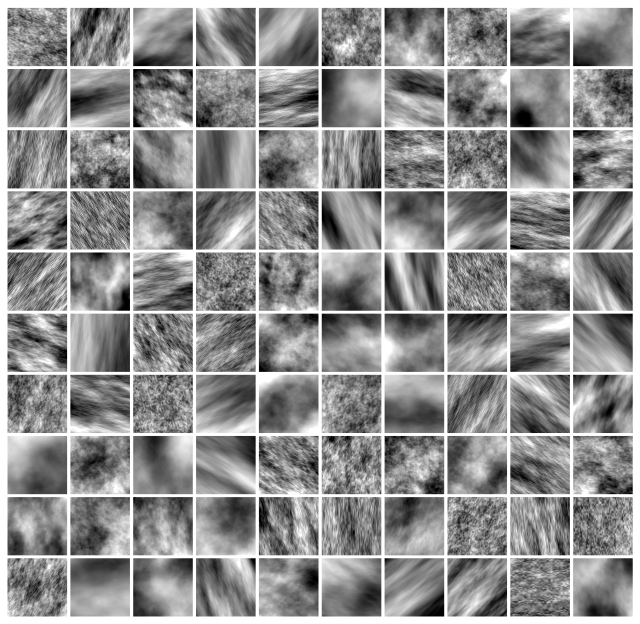
Write a Shadertoy shader that draws this texture.

```glsl
// Ten by ten sheet of grey fractal noise swatches, each with its own grain, streak and angle, on white.

const float COUNT = 10.0;                       // swatches across and down
const vec2 ORIGIN = vec2(0.0092, 0.0097);       // lower left of the grid
const vec2 PITCH = vec2(0.0982, 0.0980);        // swatch plus gap
const vec2 SWATCH = vec2(0.0931, 0.0933);       // swatch size
const vec3 PAPER = vec3(1.0);
const float MID_GREY = 0.5;
const float CONTRAST_SMOOTH = 0.19;             // deviation of cloudy swatches
const float CONTRAST_GRAINY = 0.13;             // deviation of grainy swatches
const float BASE_CELLS = 1.25;                  // coarsest noise cells per swatch
const int OCTAVES = 6;
const int COARSE_OCTAVES = 3;                   // octaves measured for levelling
const float NOISE_VARIANCE = 0.046;             // variance of one unit octave
const float MAX_STRETCH = 6.0;
const float SWAY = 0.8;                         // angle change between octaves
const int PROBES = 4;                           // levelling samples per side
const float TAU = 6.2831853;

// Style of one swatch
struct Grain {
    float gain;
    float stretch;
    float angle;
    uint seed;
};

uint scramble(uint n) {
    n = n * 747796405u + 2891336453u;
    n = ((n >> ((n >> 28u) + 4u)) ^ n) * 277803737u;
    return (n >> 22u) ^ n;
}

float hash(ivec2 cell, uint seed) {
    uint n = scramble(uint(cell.x) + scramble(uint(cell.y) + seed));
    return float(n >> 8u) / 16777216.0;
}

// Smooth value noise centred on zero
float noise(vec2 p, uint seed) {
    ivec2 c = ivec2(floor(p));
    vec2 f = fract(p);
    f = f * f * (3.0 - 2.0 * f);
    float low = mix(hash(c, seed), hash(c + ivec2(1, 0), seed), f.x);
    float high = mix(hash(c + ivec2(0, 1), seed), hash(c + ivec2(1, 1), seed), f.x);
    return mix(low, high, f.y) - 0.5;
}

// Sum of stretched octaves, each turned a little from the main angle
float fractal(vec2 p, Grain g, int octaves) {
    float sum = 0.0, amplitude = 1.0, cells = BASE_CELLS;
    vec2 squeeze = vec2(inversesqrt(g.stretch), sqrt(g.stretch));
    for (int i = 0; i < octaves; i++) {
        uint seed = scramble(g.seed + uint(i));
        float a = g.angle + SWAY * (hash(ivec2(i, 7), seed) - 0.5) / sqrt(g.stretch);
        vec2 q = mat2(cos(a), -sin(a), sin(a), cos(a)) * p;
        vec2 shift = vec2(hash(ivec2(i, 1), seed), hash(ivec2(i, 2), seed));
        sum += amplitude * noise(q * squeeze * cells + shift, seed);
        amplitude *= g.gain;
        cells *= 2.0;
    }
    return sum;
}

Grain pickGrain(ivec2 cell) {
    Grain g;
    g.seed = scramble(uint(cell.x + 57 * cell.y) + 911u);
    float rough = hash(cell, 11u);
    float streak = hash(cell, 23u);
    g.gain = 0.40 + 0.45 * rough + 0.45 * pow(rough, 8.0);
    g.stretch = mix(1.0, MAX_STRETCH, streak * streak);
    g.angle = TAU * hash(cell, 37u);
    return g;
}

// Level of a swatch: mean and deviation, measured coarse and estimated fine
vec2 measure(Grain g) {
    float mean = 0.0, square = 0.0;
    for (int i = 0; i < PROBES * PROBES; i++) {
        vec2 p = (vec2(i % PROBES, i / PROBES) + 0.5) / float(PROBES) - 0.5;
        float v = fractal(p, g, COARSE_OCTAVES);
        mean += v;
        square += v * v;
    }
    mean /= float(PROBES * PROBES);
    float variance = square / float(PROBES * PROBES) - mean * mean;
    for (int i = COARSE_OCTAVES; i < OCTAVES; i++) {
        variance += NOISE_VARIANCE * pow(g.gain, 2.0 * float(i));
    }
    return vec2(mean, sqrt(max(variance, 0.0001)));
}

void mainImage(out vec4 fragColor, in vec2 fragCoord) {
    vec2 grid = (fragCoord / iResolution.xy - ORIGIN) / PITCH;
    vec2 cell = floor(grid);
    vec2 local = (grid - cell - 0.5) * PITCH;

    // Swatch mask with edges one pixel soft
    vec2 edge = (0.5 * SWATCH - abs(local)) * iResolution.xy;
    vec2 cover = clamp(edge + 0.5, 0.0, 1.0);
    bool inside = all(greaterThanEqual(cell, vec2(0.0))) && all(lessThan(cell, vec2(COUNT)));
    float mask = inside ? cover.x * cover.y : 0.0;

    // Levelled grey of the swatch
    Grain g = pickGrain(ivec2(cell));
    vec2 level = measure(g);
    float value = (fractal(local / SWATCH, g, OCTAVES) - level.x) / level.y;
    float contrast = mix(CONTRAST_SMOOTH, CONTRAST_GRAINY, smoothstep(0.6, 1.1, g.gain));
    float grey = clamp(MID_GREY + contrast * value, 0.0, 1.0);

    fragColor = vec4(mix(PAPER, vec3(grey), mask), 1.0);
}
```
